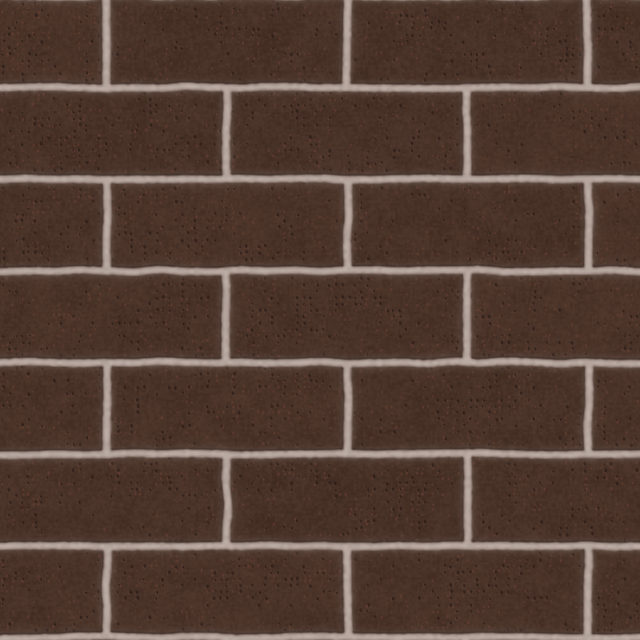
Write a three.js fragment shader that draws this texture.

```glsl
varying vec2 vUv;

float hash(vec2 p) {
  vec3 q = fract(p.xyx * 0.1031);
  q += dot(q, q.yzx + 33.33);
  return fract((q.x + q.y) * q.z);
}

float noise(vec2 p) {
  vec2 i = floor(p);
  vec2 f = fract(p);
  f = f * f * (3.0 - 2.0 * f);
  return mix(mix(hash(i), hash(i + vec2(1.0, 0.0)), f.x),
             mix(hash(i + vec2(0.0, 1.0)), hash(i + 1.0), f.x), f.y);
}

// Inside distance of a rounded box, positive within it
float boxInset(vec2 p, vec2 halfSize, float radius) {
  vec2 q = abs(p) - halfSize + radius;
  return radius - length(max(q, 0.0)) - min(max(q.x, q.y), 0.0);
}

// One speck in some of the cells: x is its core, y its lower left rim
vec2 specks(vec2 p, float density) {
  vec2 cell = floor(p);
  vec2 centre = 0.35 + 0.3 * vec2(hash(cell + 17.0), hash(cell + 53.0));
  vec2 q = (fract(p) - centre) * vec2(1.0, 0.8);
  float radius = 0.12 + 0.16 * hash(cell + 91.0);
  float present = step(1.0 - density, hash(cell + 131.0));
  float core = 1.0 - smoothstep(radius * 0.4, radius + 0.08, length(q));
  float rim = 1.0 - smoothstep(radius * 0.4, radius + 0.1, length(q + vec2(0.16, 0.14)));
  return present * vec2(core, rim * (1.0 - core));
}

void main() {
  // Running bond with slightly wavering joints
  vec2 wobble = vec2(noise(vUv * vec2(9.0, 24.0)), noise(vUv * vec2(24.0, 9.0) + 40.0)) - 0.5;
  vec2 uv = vUv + 0.004 * wobble;
  vec2 pitch = vec2(0.376, 0.1432);
  float row = floor((uv.y - 0.004) / pitch.y);
  float shift = 0.167 + 0.186 * mod(row, 2.0) + 0.005 * (hash(vec2(row, 7.0)) - 0.5);
  vec2 grid = (uv - vec2(shift, 0.004)) / pitch;
  vec2 id = floor(grid);
  vec2 p = (fract(grid) - 0.5) * pitch;
  vec2 halfBrick = 0.5 * pitch - vec2(0.0066, 0.0061);
  float edge = boxInset(p, halfBrick, 0.003) + 0.0012 * (noise(vUv * 130.0) - 0.5);

  // Brick body: broad mottling, fine grain and a faint weave
  float mottle = noise(vUv * 32.0 + id * 5.0);
  float grain = noise(vUv * 260.0);
  float weave = noise(vUv * vec2(350.0, 90.0)) + noise(vUv * vec2(90.0, 350.0) + 30.0);
  float tone = 0.25 * mottle + 0.4 * grain + 0.175 * weave;
  vec3 brick = mix(vec3(0.24, 0.158, 0.12), vec3(0.33, 0.232, 0.187), tone);
  brick *= 0.98 + 0.04 * hash(id + 20.0);

  // Pits and reddish grit, denser in loose clusters
  float cluster = smoothstep(0.3, 0.75, noise(vUv * 20.0 + 60.0));
  vec2 pits = specks(vUv * 100.0 + 200.0, 0.06 + 0.25 * cluster);
  vec2 grit = specks(vUv * 125.0 + 400.0, 0.07 + 0.12 * cluster);
  brick = mix(brick, vec3(0.15, 0.10, 0.085), 0.65 * pits.x);
  brick = mix(brick, vec3(0.42, 0.27, 0.22), 0.35 * pits.y);
  brick = mix(brick, vec3(0.44, 0.26, 0.21), 0.5 * grit.x);

  // Dusty worn border
  float dust = exp(-max(edge, 0.0) / 0.0045) * (0.45 + 0.45 * noise(vUv * 110.0 + 80.0));
  brick = mix(brick, vec3(0.43, 0.36, 0.32), dust);

  // Shadow along the bottom and right of each brick
  vec2 gap = vec2(halfBrick.x - p.x, p.y + halfBrick.y) - 0.001;
  vec2 shade = exp(-gap * gap / 0.000005);
  brick = mix(brick, vec3(0.23, 0.18, 0.16), max(0.4 * shade.x, 0.65 * shade.y));

  // Pale mortar, rounded across its width
  float crown = smoothstep(0.0, 0.0055, -edge);
  vec3 mortar = mix(vec3(0.60, 0.53, 0.50), vec3(0.715, 0.655, 0.625), crown);
  mortar += 0.05 * (noise(vUv * 150.0 + 15.0) - 0.5);

  gl_FragColor = vec4(mix(mortar, brick, smoothstep(-0.0024, 0.0016, edge)), 1.0);
}
```
